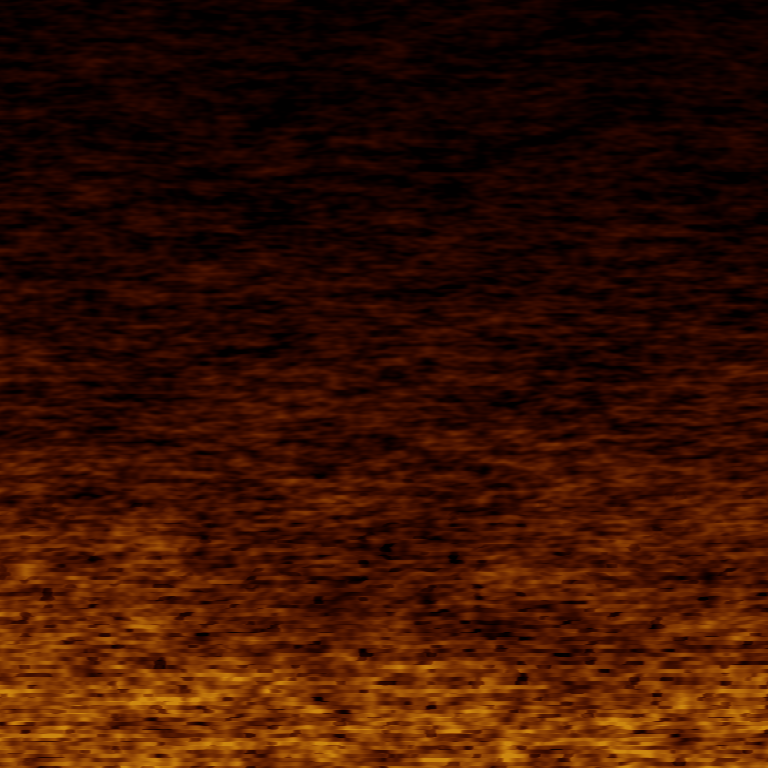
Reproduce this texture procedurally as a Shadertoy shader.

```glsl
// Ember-lit water: flat, broken ripples fade from amber below to near black above.
// A vertical heat falloff is shaped by soft patches, then cut into thin streaks
// by stretched gradient noise; a power-law ramp turns heat into colour.

const float HEAT_FLOOR = 0.042;
const float HEAT_GAIN = 0.55;
const vec2 FALLOFF = vec2(2.1, 1.6);      // linear and quadratic decay with height
const float CONTRAST = 0.82;
const float ROWS = 190.0;                 // stepped rows that break the ripples
const float DASH_DEPTH = 0.24;
const vec2 RIPPLE_SCALE = vec2(13.0, 68.0);
const int PATCH_COUNT = 9;

// Patch centre (xy) and radii (zw), with the heat each one adds.
const vec4 PATCHES[PATCH_COUNT] = vec4[](
    vec4(0.45, 0.22, 0.10, 0.05), vec4(0.70, 0.17, 0.17, 0.05),
    vec4(0.14, 0.083, 0.18, 0.018), vec4(0.97, 0.06, 0.12, 0.018),
    vec4(0.17, 0.288, 0.10, 0.010), vec4(0.58, 0.214, 0.09, 0.007),
    vec4(0.02, 0.24, 0.20, 0.13), vec4(0.62, 0.333, 0.08, 0.012),
    vec4(0.02, 0.415, 0.035, 0.014));
const float PATCH_HEAT[PATCH_COUNT] = float[](
    -0.15, -0.12, 0.11, 0.09, 0.10, 0.12, 0.06, -0.08, -0.08);

vec2 gradientAt(ivec2 cell) {
    uint h = uint(cell.x) * 1597334673u ^ uint(cell.y) * 3812015801u;
    h = (h ^ (h >> 16)) * 2246822519u;
    h = (h ^ (h >> 13)) * 3266489917u;
    float angle = float((h ^ (h >> 16)) & 65535u) * 6.28319 / 65536.0;
    return vec2(cos(angle), sin(angle));
}

float gradientNoise(vec2 p) {
    ivec2 cell = ivec2(floor(p));
    vec2 f = fract(p);
    vec2 u = f * f * f * (f * (f * 6.0 - 15.0) + 10.0);
    float a = dot(gradientAt(cell), f);
    float b = dot(gradientAt(cell + ivec2(1, 0)), f - vec2(1, 0));
    float c = dot(gradientAt(cell + ivec2(0, 1)), f - vec2(0, 1));
    float d = dot(gradientAt(cell + ivec2(1, 1)), f - vec2(1, 1));
    return mix(mix(a, b, u.x), mix(c, d, u.x), u.y);
}

// Average heat: falloff with height plus local patches.
float baseHeat(vec2 uv) {
    float heat = HEAT_FLOOR
        + HEAT_GAIN * exp(-uv.y * (FALLOFF.x + FALLOFF.y * uv.y));
    heat -= 0.018 * uv.x * smoothstep(0.4, 0.9, uv.y);
    for (int i = 0; i < PATCH_COUNT; i++) {
        vec2 d = (uv - PATCHES[i].xy) / PATCHES[i].zw;
        heat += PATCH_HEAT[i] * exp(-dot(d, d));
    }
    return max(heat, 0.01);
}

// Stretched octaves, finer and weaker each time, over a broad swell.
float ripples(vec2 p) {
    float sum = 0.35 * gradientNoise(p * vec2(5.0, 17.0) + 31.7);
    vec2 scale = RIPPLE_SCALE;
    float weight = 0.55;
    for (int i = 0; i < 3; i++) {
        sum += weight * gradientNoise(p * scale + float(i) * 17.3);
        scale *= vec2(2.1, 1.7);
        weight *= 0.88;
    }
    return sum;
}

vec3 emberColour(float heat) {
    return vec3(heat, 0.8 * pow(heat, 1.9), 0.12 * heat * heat * heat);
}

void mainImage(out vec4 fragColor, in vec2 fragCoord) {
    vec2 uv = fragCoord / iResolution.xy;
    float nearness = 1.0 - smoothstep(0.08, 0.5, uv.y);

    // Snap to softened rows, most strongly in the foreground.
    float row = uv.y * ROWS;
    float snapped = (floor(row) + smoothstep(0.3, 0.7, fract(row))) / ROWS;
    vec2 p = vec2(uv.x, mix(uv.y, snapped, 0.4 + 0.6 * nearness));

    // Gentle slant and sway of the ripples.
    p.y += 0.008 * gradientNoise(uv * vec2(4.0, 6.0) + 5.2);
    p.y -= 0.035 * uv.x * (1.0 - smoothstep(0.3, 0.8, uv.y));

    float base = baseHeat(uv);
    float heat = base + CONTRAST * sqrt(base) * ripples(p);

    // Short dark gaps between the nearest ripples.
    float gap = gradientNoise(p * vec2(34.0, 139.0) + 71.4);
    heat -= DASH_DEPTH * nearness * smoothstep(0.24, 0.42, gap);

    fragColor = vec4(emberColour(clamp(heat, 0.005, 0.8)), 1.0);
}
```
